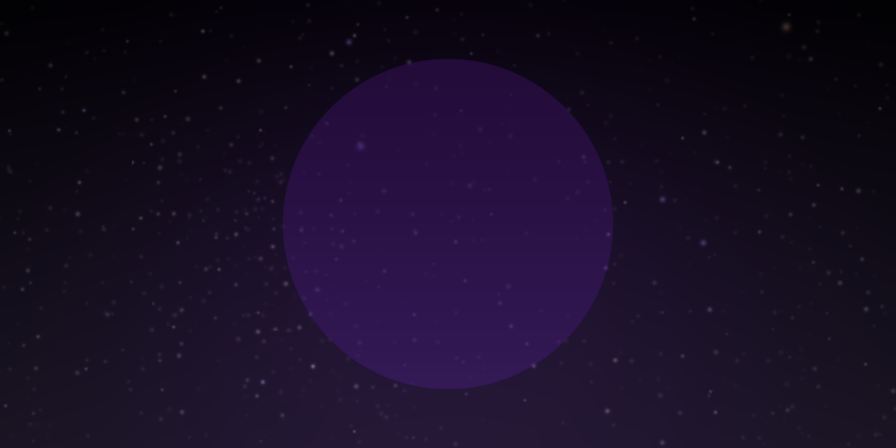
Give the GLSL for this background, as a WebGL 2 fragment shader.

```glsl
#version 300 es
precision highp float;
// Violet disc glowing softly in a dark night sky strewn with faint stars.
uniform vec2 u_resolution;
out vec4 fragColor;

// Lengths are in canvas heights, measured from the canvas centre.
const float DISC_RADIUS = 0.3685;
const vec3 DISC_TOP = vec3(0.136, 0.045, 0.225);
const vec3 DISC_BOTTOM = vec3(0.203, 0.100, 0.338);
const float DISC_CURVE = 1.25;
const vec3 SKY_TOP = vec3(0.002, 0.001, 0.004);
const vec3 SKY_BOTTOM = vec3(0.096, 0.080, 0.128);
const vec3 GLOW_COLOR = vec3(0.068, 0.026, 0.118);
const vec2 GLOW_CENTER = vec2(0.0, -0.16);
const float GLOW_SPREAD = 0.44;
const vec2 CLUSTER_CENTER = vec2(-0.42, -0.12);
const vec2 CLUSTER_SIZE = vec2(0.18, 0.26);
const float CLUSTER_TILT = 0.35;
const vec3 STAR_COOL = vec3(0.74, 0.71, 0.92);
const vec3 STAR_WARM = vec3(0.88, 0.82, 0.76);
const float STAR_RADIUS = 0.0050;
const float STAR_LIGHT = 0.25;
const float DISC_DIMMING = 0.65;

// Brighter stars: position and radius.
const int BRIGHT_COUNT = 5;
const vec3 BRIGHT_STARS[BRIGHT_COUNT] = vec3[](
    vec3(0.755, 0.440, 0.0095), vec3(0.479, 0.055, 0.0065),
    vec3(0.570, -0.042, 0.0065), vec3(-0.195, 0.174, 0.0085),
    vec3(-0.221, 0.406, 0.0065));
const vec3 AMBER = vec3(0.20, 0.15, 0.12);
const vec3 PERIWINKLE = vec3(0.17, 0.15, 0.25);

vec3 hash3(vec2 p) {
    vec3 q = fract(vec3(p.xyx) * vec3(0.1031, 0.1030, 0.0973));
    q += dot(q, q.yxz + 33.33);
    return fract((q.xxy + q.yzz) * q.zyx);
}

float softDot(vec2 offset, float radius) {
    return exp(-dot(offset, offset) / (radius * radius));
}

// One jittered star per grid cell, kept when its draw falls below density.
vec3 starLayer(vec2 p, float cellSize, float density, float seed) {
    vec2 grid = p / cellSize;
    vec2 cell = floor(grid);
    vec3 place = hash3(cell + seed);
    vec3 look = hash3(cell + seed + 71.7);
    vec2 offset = (fract(grid) - mix(vec2(0.22), vec2(0.78), place.xy)) * cellSize;
    float radius = STAR_RADIUS * mix(0.65, 1.1, look.x);
    float light = mix(0.2, 1.0, look.y * look.y) * STAR_LIGHT;
    float present = step(place.z, density);
    return mix(STAR_COOL, STAR_WARM, look.z) * softDot(offset, radius) * light * present;
}

float clusterDensity(vec2 p) {
    vec2 d = p - CLUSTER_CENTER;
    d.x += CLUSTER_TILT * d.y;
    d /= CLUSTER_SIZE;
    return exp(-dot(d, d));
}

void main() {
    vec2 p = (gl_FragCoord.xy - 0.5 * u_resolution) / u_resolution.y;
    float pixel = 1.0 / u_resolution.y;

    // Sky gradient and wide violet glow
    vec2 toGlow = (p - GLOW_CENTER) * vec2(0.85, 1.0);
    float skyHeight = clamp((p.y + 0.56) / 1.04, 0.0, 1.0);
    vec3 color = mix(SKY_BOTTOM, SKY_TOP, skyHeight);
    color += GLOW_COLOR * exp(-dot(toGlow, toGlow) / GLOW_SPREAD);

    // Disc with its own vertical gradient
    float edge = length(p) - DISC_RADIUS;
    float disc = 1.0 - smoothstep(-pixel, pixel, edge);
    float discDepth = clamp(0.5 - 0.5 * p.y / DISC_RADIUS, 0.0, 1.0);
    color = mix(color, mix(DISC_TOP, DISC_BOTTOM, pow(discDepth, DISC_CURVE)), disc);

    // Scattered stars, a dense cluster, and fine dust
    float cluster = clusterDensity(p);
    vec3 stars = starLayer(p, 0.056, 0.32, 11.0);
    stars += starLayer(p, 0.031, 0.04 + 0.48 * cluster, 137.0);
    stars += 0.35 * starLayer(p, 0.021, 0.07 + 0.25 * cluster, 293.0);

    // Brighter stars: the first is amber, the others blue-violet
    for (int i = 0; i < BRIGHT_COUNT; i++) {
        vec3 star = BRIGHT_STARS[i];
        stars += (i == 0 ? AMBER : PERIWINKLE) * softDot(p - star.xy, star.z);
    }
    color += stars * mix(1.0, DISC_DIMMING, disc);

    fragColor = vec4(color, 1.0);
}
```
